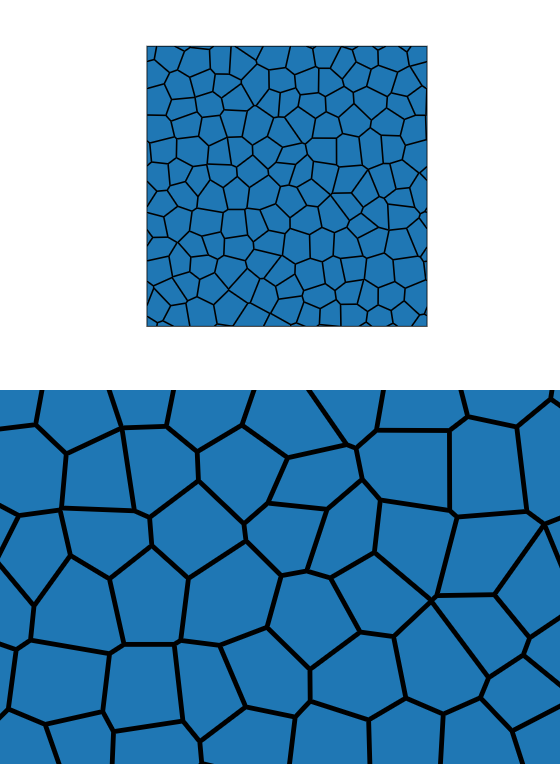
Top: the whole. Bottom: its middle third, enlarged.
Give the GLSL for this pattern, as a WebGL 1 fragment shader.

```glsl
precision highp float;
// Blue square panel of irregular Voronoi cells with thin black borders, centred on white.

#define PANEL_CENTER vec2(0.5125, 0.502)  // fraction of the canvas
#define PANEL_SIDE 0.751                  // fraction of the short canvas side
#define CELLS vec2(11.0, 12.0)            // columns, rows (rows must be even to wrap)
#define JITTER 0.74                       // seed scatter, 0 = regular honeycomb
#define LINE_WIDTH 0.0043                 // fraction of the short canvas side
#define SEED 17.0
#define PAPER vec3(1.0)
#define CELL_BLUE vec3(0.122, 0.467, 0.706)
#define LINE_BLACK vec3(0.0)

uniform vec2 u_resolution;

vec2 hash2(vec2 p) {
  vec3 q = fract(vec3(p.xyx + SEED) * vec3(0.1031, 0.1030, 0.0973));
  q += dot(q, q.yzx + 33.33);
  return fract((q.xx + q.yz) * q.zy);
}

// Seed of a grid cell in panel units; odd rows shift by half a column.
vec2 seedPoint(vec2 cell) {
  vec2 scatter = JITTER * (hash2(mod(cell, CELLS)) - 0.5);
  float rowShift = 0.5 * mod(cell.y, 2.0) - 0.25;
  return (cell + 0.5 + scatter + vec2(rowShift, 0.0)) / CELLS;
}

// Distance from p to the nearest Voronoi border, in panel units.
float borderDistance(vec2 p) {
  vec2 home = floor(p * CELLS);

  // Nearest seed
  vec2 nearest = vec2(0.0);
  float best = 8.0;
  for (int j = -2; j <= 2; j++) {
    for (int i = -2; i <= 2; i++) {
      vec2 toSeed = seedPoint(home + vec2(float(i), float(j))) - p;
      float d = dot(toSeed, toSeed);
      if (d < best) {
        best = d;
        nearest = toSeed;
      }
    }
  }

  // Closest bisector between that seed and its neighbours
  float border = 8.0;
  for (int j = -3; j <= 3; j++) {
    for (int i = -3; i <= 3; i++) {
      vec2 toSeed = seedPoint(home + vec2(float(i), float(j))) - p;
      vec2 across = toSeed - nearest;
      if (dot(across, across) > 1e-6) {
        border = min(border, dot(0.5 * (toSeed + nearest), normalize(across)));
      }
    }
  }
  return border;
}

void main() {
  float shortSide = min(u_resolution.x, u_resolution.y);
  vec2 p = (gl_FragCoord.xy - PANEL_CENTER * u_resolution) / shortSide;

  // Signed distance to the panel edge, positive inside
  float edge = 0.5 * PANEL_SIDE - max(abs(p.x), abs(p.y));
  float inside = clamp(edge * shortSide + 0.5, 0.0, 1.0);

  // Cell borders, plus the panel edge as a half-width frame
  float border = borderDistance(p / PANEL_SIDE + 0.5) * PANEL_SIDE;
  float gap = min(border, max(edge, 0.0));
  float line = clamp((0.5 * LINE_WIDTH - gap) * shortSide + 0.5, 0.0, 1.0);

  vec3 panel = mix(CELL_BLUE, LINE_BLACK, line);
  gl_FragColor = vec4(mix(PAPER, panel, inside), 1.0);
}
```
